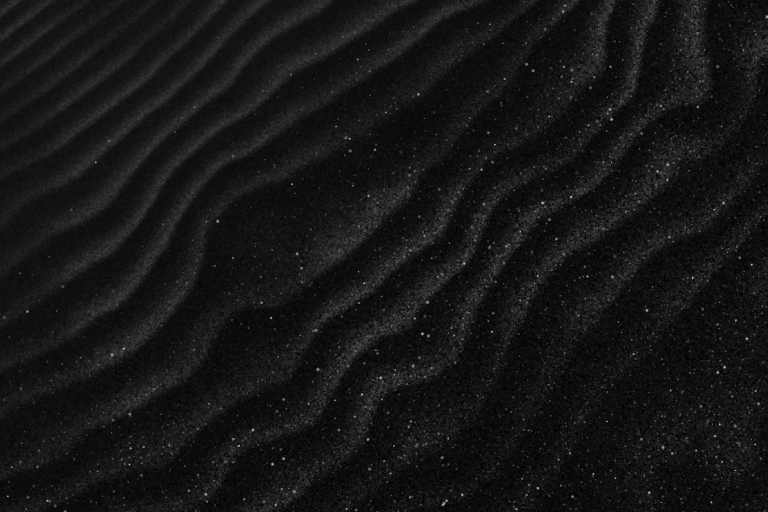
Give the GLSL for this texture, as a WebGL 2 fragment shader.

```glsl
#version 300 es
precision highp float;
// Dark rippled sand under low light: a logarithmic phase makes ridges that
// widen toward the lower right, and smooth noise bends and merges them.
// Fine grain and scattered glints cover the surface, softer in the far corner.

uniform vec2 u_resolution;
out vec4 fragColor;

float hash(vec2 p) {
    vec3 q = fract(p.xyx * vec3(0.1031, 0.1030, 0.0973));
    q += dot(q, q.yzx + 33.33);
    return fract((q.x + q.y) * q.z);
}

float noise(vec2 p) {
    vec2 cell = floor(p), f = fract(p);
    f = f * f * (3.0 - 2.0 * f);
    float low = mix(hash(cell), hash(cell + vec2(1.0, 0.0)), f.x);
    float high = mix(hash(cell + vec2(0.0, 1.0)), hash(cell + vec2(1.0)), f.x);
    return mix(low, high, f.y);
}

float fbm(vec2 p) {
    float sum = 0.0, gain = 0.5;
    for (int i = 0; i < 4; i++) {
        sum += gain * noise(p);
        p = mat2(1.6, 1.2, -1.2, 1.6) * p + 17.3;
        gain *= 0.5;
    }
    return sum;
}

// Slow rise to a crest, then a quicker fall into shade
float ridgeProfile(float phase, float softness) {
    float f = fract(phase);
    float rise = smoothstep(0.05, 0.86, f);
    float fall = 1.0 - smoothstep(0.82 - softness, 1.0, f);
    return pow(rise, 2.0) * fall * 1.2;
}

// Light on the ripples; "across" runs over the ridges, "along" follows them
float ripples(float across, float along, float haze) {
    float bend = 1.7 * (noise(vec2(along * 3.0, across * 3.5) + 4.7) - 0.5);
    bend += 0.7 * (noise(vec2(along * 7.0, across * 6.0) + 21.0) - 0.5);
    bend += 0.15 * (noise(vec2(along * 18.0, across * 16.0) + 63.0) - 0.5);
    float phase = 13.0 * log(max(across + 1.2, 0.1));
    phase += bend * mix(1.0, 0.6, haze);
    return ridgeProfile(phase, 0.04 + 0.08 * haze);
}

// Soft round glints, at most one per cell
float glints(vec2 p, float cells, float radius, float density, float pixel) {
    vec2 grid = p * cells, home = floor(grid);
    float light = 0.0;
    for (int y = -1; y <= 1; y++) {
        for (int x = -1; x <= 1; x++) {
            vec2 cell = home + vec2(x, y);
            vec2 center = cell + vec2(hash(cell + 11.0), hash(cell + 57.0));
            float size = radius * mix(0.5, 1.2, hash(cell + 83.0)) + pixel;
            float dist = length(grid - center) / cells;
            float spot = 1.0 - smoothstep(0.15 * size, size, dist);
            float power = hash(cell + 131.0);
            light += spot * step(hash(cell + 197.0), density) * mix(0.2, 1.0, power * power);
        }
    }
    return light;
}

void main() {
    vec2 p = gl_FragCoord.xy / u_resolution.y;
    float pixel = 0.5 / u_resolution.y;

    // Curved ripple coordinates
    float across = 0.55 * p.x + 0.1 * p.x * p.x - 0.76 * p.y;
    float along = dot(p, vec2(0.74, 0.67));
    float haze = 1.0 - smoothstep(-0.75, 0.1, across);
    float near = smoothstep(-0.5, 0.5, across);

    // Broad tone and ridges of uneven strength
    float ridge = ripples(across, along, haze);
    float strength = mix(0.45, 1.1, smoothstep(0.25, 0.7, noise(p * 4.0 + 8.0)));
    strength *= mix(1.0, 0.45, smoothstep(0.1, 0.65, across)) * mix(1.0, 0.8, haze);
    float tone = 0.048 + 0.03 * haze + 0.02 * (fbm(p * 4.0) - 0.5);
    tone += 0.105 * ridge * strength;

    // Sand grain, coarser and stronger nearby
    float grain = noise(p * 390.0) + 0.7 * noise(p * 230.0 + 40.0) - 0.85;
    tone *= 1.0 + grain * mix(0.4, 1.25, near);

    // Glints gather on the lit slopes
    float lit = 0.6 + 0.8 * ridge;
    float patches = smoothstep(0.2, 0.7, fbm(p * 4.0 + 30.0));
    float dust = glints(p + 7.0, 190.0, 0.0013, 0.3 * near * lit, pixel);
    float fine = glints(p, 105.0, 0.0021, 0.36 * near * lit, pixel);
    float coarse = glints(p + 3.0, 52.0, 0.0033, 0.42 * near * patches * lit, pixel);
    tone += 0.12 * dust + 0.28 * fine + 0.6 * coarse;

    fragColor = vec4(vec3(clamp(tone, 0.012, 0.85)), 1.0);
}
```
